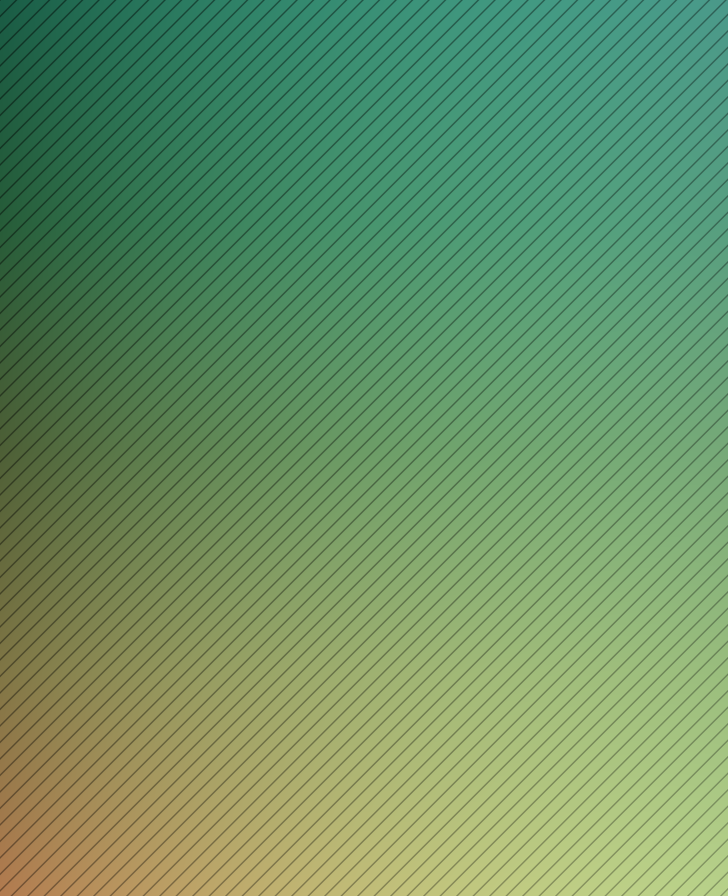
A WebGL 2 fragment shader for this background:

```glsl
#version 300 es
precision highp float;
// Green-to-gold colour wash under fine dark diagonal pinstripes.

#define STRIPE_PERIOD 0.01302   // spacing across the stripes, in canvas heights
#define STRIPE_WIDTH 0.0016
#define STRIPE_PHASE 0.0
#define STRIPE_DARK_TOP 0.46    // stripe opacity at the upper left
#define STRIPE_DARK_BOTTOM 0.27 // stripe opacity at the lower right

uniform vec2 u_resolution;
out vec4 outColor;

// Parabola through three colours at t = 0, 0.5 and 1.
vec3 curve(vec3 a, vec3 b, vec3 c, float t) {
  return a * (1.0 - t) * (1.0 - 2.0 * t) + b * 4.0 * t * (1.0 - t) + c * t * (2.0 * t - 1.0);
}

// Five evenly spaced bands, each curved from left to right.
vec3 wash(vec2 uv) {
  vec3 teal   = curve(vec3(0.10, 0.36, 0.27), vec3(0.22, 0.56, 0.46), vec3(0.29, 0.60, 0.54), uv.x);
  vec3 forest = curve(vec3(0.15, 0.36, 0.22), vec3(0.28, 0.58, 0.43), vec3(0.34, 0.62, 0.50), uv.x);
  vec3 moss   = curve(vec3(0.30, 0.37, 0.21), vec3(0.42, 0.61, 0.40), vec3(0.46, 0.66, 0.47), uv.x);
  vec3 olive  = curve(vec3(0.50, 0.46, 0.27), vec3(0.62, 0.69, 0.44), vec3(0.60, 0.74, 0.49), uv.x);
  vec3 gold   = curve(vec3(0.70, 0.48, 0.31), vec3(0.76, 0.74, 0.47), vec3(0.72, 0.82, 0.54), uv.x);
  float band = (1.0 - uv.y) * 4.0;
  vec3 color = mix(teal, forest, clamp(band, 0.0, 1.0));
  color = mix(color, moss, clamp(band - 1.0, 0.0, 1.0));
  color = mix(color, olive, clamp(band - 2.0, 0.0, 1.0));
  return mix(color, gold, clamp(band - 3.0, 0.0, 1.0));
}

// Coverage of stripes rising to the right, counted from the upper left corner.
float stripes(vec2 p, float pixel) {
  float across = (p.x + 1.0 - p.y) * inversesqrt(2.0);
  float cell = fract(across / STRIPE_PERIOD - STRIPE_PHASE + 0.5) - 0.5;
  float edge = abs(cell) * STRIPE_PERIOD - 0.5 * STRIPE_WIDTH;
  return clamp(0.5 - edge / pixel, 0.0, 1.0);
}

void main() {
  vec2 uv = gl_FragCoord.xy / u_resolution;
  vec2 p = gl_FragCoord.xy / u_resolution.y;
  float diagonal = 0.5 * (uv.x + 1.0 - uv.y);
  float opacity = mix(STRIPE_DARK_TOP, STRIPE_DARK_BOTTOM, diagonal);
  float stripe = stripes(p, 1.0 / u_resolution.y);
  outColor = vec4(wash(uv) * (1.0 - opacity * stripe), 1.0);
}
```
